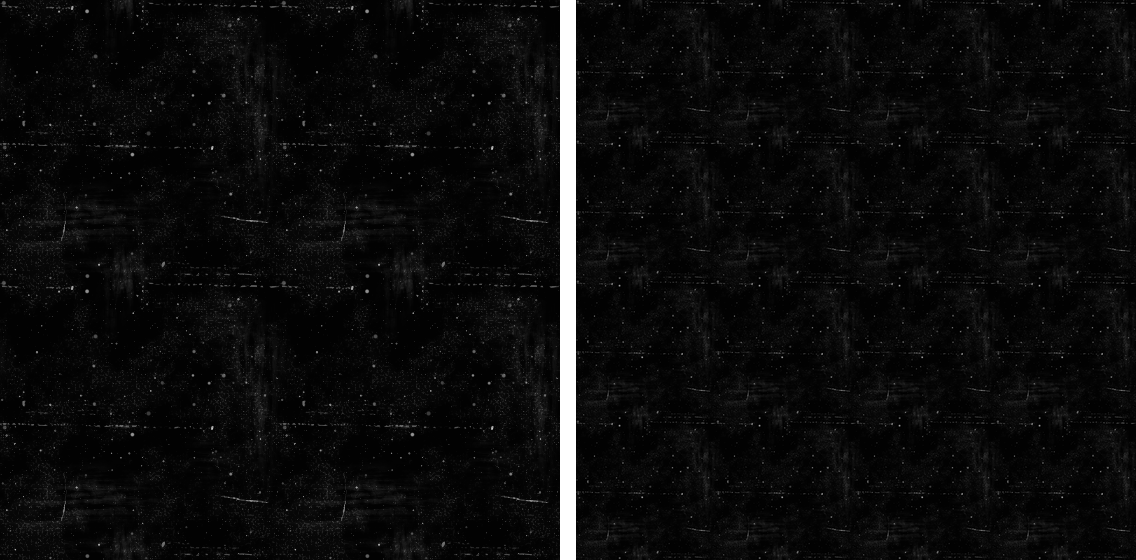
Left: one tile. Right: repeated 2 by 2.
Reproduce this texture procedurally as a three.js fragment shader.

```glsl
// Worn black surface: a 2 x 2 repeat of cloudy grey abrasion, fine grain,
// bright dust and broken scratches. Wrapping gradient noise gives the wear;
// scratches and dust clusters recur inside each tile, shifted by half of it.
varying vec2 vUv;

float hash(vec2 c) {
  vec3 q = fract(c.xyx * vec3(0.1031, 0.1030, 0.0973));
  q += dot(q, q.yzx + 33.33);
  return fract((q.x + q.y) * q.z);
}

float corner(vec2 cell, vec2 f, vec2 offset, vec2 period) {
  float angle = 6.2832 * hash(mod(cell + offset, period) + period.yx);
  return dot(vec2(cos(angle), sin(angle)), f - offset);
}

// Gradient noise over the unit tile with a whole number of cells each way
float noise(vec2 p, vec2 period) {
  vec2 cell = floor(p * period), f = fract(p * period);
  vec2 u = f * f * f * (f * (f * 6.0 - 15.0) + 10.0);
  return mix(mix(corner(cell, f, vec2(0.0), period), corner(cell, f, vec2(1.0, 0.0), period), u.x),
             mix(corner(cell, f, vec2(0.0, 1.0), period), corner(cell, f, vec2(1.0), period), u.x), u.y);
}

float fbm(vec2 p, vec2 period) {
  float sum = 0.0, gain = 1.0;
  for (int i = 0; i < 5; i++) {
    sum += gain * noise(p, period);
    period *= 2.0;
    gain *= 0.6;
  }
  return sum;
}

vec2 wrapped(vec2 d) { return fract(d + 0.5) - 0.5; }

float blob(vec2 p, vec2 centre, vec2 radius) {
  vec2 d = wrapped(p - centre) / radius;
  return exp(-dot(d, d));
}

// Jittered dots; share is the portion of cells that hold one
float specks(vec2 p, float count, float share) {
  vec2 cell = mod(floor(p * count), count);
  vec2 centre = 0.35 + 0.3 * vec2(hash(cell + 17.0), hash(cell + 241.0));
  float radius = 0.1 + 0.16 * hash(cell + 405.0);
  float dotMask = 1.0 - smoothstep(radius - 0.1, radius + 0.12, length(fract(p * count) - centre));
  return dotMask * step(hash(cell + 67.0), share) * (0.3 + 0.7 * hash(cell + 519.0));
}

float scratch(vec2 p, vec2 a, vec2 b, float width) {
  vec2 d = wrapped(p - 0.5 * (a + b)), along = 0.5 * (b - a);
  float t = clamp(dot(d, along) / dot(along, along), -1.0, 1.0);
  return 1.0 - smoothstep(width * 0.4, width * 1.5, length(d - along * t));
}

void main() {
  vec2 p = fract(vUv * 2.0);
  float broad = fbm(p, vec2(4.0));
  float rough = fbm(p + 0.37, vec2(16.0));
  float fine = noise(p, vec2(128.0));
  float vertical = fbm(p, vec2(36.0, 5.0));
  float horizontal = fbm(p, vec2(4.0, 40.0));
  vec2 bent = p + 0.012 * vec2(rough, broad);

  // Large abraded patches with torn, streaked edges
  float upright = blob(bent, vec2(0.455, 0.02), vec2(0.055, 0.085))
                + 0.8 * blob(bent, vec2(0.91, 0.73), vec2(0.08, 0.11))
                + 0.7 * blob(bent, vec2(0.94, 0.48), vec2(0.04, 0.15))
                + 0.35 * blob(bent, vec2(0.4, 0.9), vec2(0.035, 0.08));
  float level = 0.75 * blob(bent, vec2(0.34, 0.23), vec2(0.17, 0.07))
              + 0.45 * blob(bent, vec2(0.19, 0.16), vec2(0.12, 0.05))
              + 0.6 * blob(bent, vec2(0.87, 0.6), vec2(0.07, 0.03))
              + 0.4 * blob(bent, vec2(0.36, 0.04), vec2(0.12, 0.03))
              + 0.35 * blob(bent, vec2(0.8, 0.87), vec2(0.09, 0.08))
              + 0.35 * blob(bent, vec2(0.75, 0.36), vec2(0.07, 0.08));
  float wear = upright * smoothstep(-0.55, 0.6, vertical + 0.5 * rough)
             + level * smoothstep(-0.5, 0.7, horizontal + 0.6 * rough);
  float cracks = 1.0 - smoothstep(0.0, 0.07, abs(noise(p, vec2(22.0)) + 0.3 * rough));
  wear *= 1.0 - 0.5 * cracks;

  // Grain gathers in loose fields and along faint brushed streaks
  float field = smoothstep(-0.35, 0.55, broad + 0.4 * rough) + 0.5 * wear;
  float grain = smoothstep(0.08, 0.45, fine + 0.25 * rough);
  float brushed = smoothstep(0.3, 0.9, horizontal) + 0.6 * smoothstep(0.35, 0.9, vertical);
  float tone = 0.006 + 0.02 * field + 0.125 * wear + 0.085 * grain * field;
  tone += 0.05 * brushed * field * (0.4 + grain);

  // Half-shifted family: long dotted scratch, its end chip, scuffs and clusters
  float cluster = 0.0, marks = 0.0;
  float broken = smoothstep(-0.1, 0.3, noise(p, vec2(90.0, 64.0)) + 0.4 * noise(p, vec2(14.0)));
  for (int k = 0; k < 2; k++) {
    vec2 q = p + 0.5 * float(k);
    vec2 wavy = q + vec2(0.0, 0.005 * noise(p, vec2(24.0)));
    cluster += blob(q, vec2(0.015, 0.44), vec2(0.028, 0.045))
             + 0.3 * blob(q, vec2(0.01, 0.81), vec2(0.025, 0.06));
    marks += 0.32 * broken * scratch(wavy, vec2(0.0, 0.487), vec2(0.757, 0.471), 0.0032);
    marks += 0.6 * scratch(q, vec2(0.757, 0.468), vec2(0.759, 0.475), 0.004);
    marks += 0.4 * scratch(bent + 0.5 * float(k), vec2(0.085, 0.552), vec2(0.089, 0.562), 0.005);
    for (int i = 0; i < 6; i++) {
      float id = float(i) + 10.0 * float(k);
      vec2 start = vec2(0.05 + 0.3 * hash(vec2(id, 3.0)), 0.515 + 0.05 * hash(vec2(id, 8.0)));
      vec2 end = start + vec2(0.08 + 0.16 * hash(vec2(id, 5.0)), -0.002);
      marks += 0.14 * broken * scratch(wavy, start, end, 0.0025);
    }
  }

  // Single sharp scratches
  marks += 0.5 * (0.35 + 0.65 * broken) * scratch(bent, vec2(0.79, 0.229), vec2(0.953, 0.208), 0.0026);
  marks += 0.45 * (0.5 + 0.5 * broken) * scratch(bent, vec2(0.229, 0.21), vec2(0.221, 0.146), 0.0026);
  marks += 0.09 * scratch(bent, vec2(0.229, 0.31), vec2(0.229, 0.21), 0.002);

  // Dust: dim and fine everywhere, brighter in clusters
  float dust = 0.2 * specks(p, 120.0, 0.06 + 0.16 * field + 0.4 * cluster)
             + 0.55 * specks(p, 64.0, 0.012 + 0.025 * field + 0.4 * cluster)
             + 0.6 * specks(p, 37.0, 0.012);
  tone += marks + dust;
  gl_FragColor = vec4(vec3(min(tone, 0.8)), 1.0);
}
```
